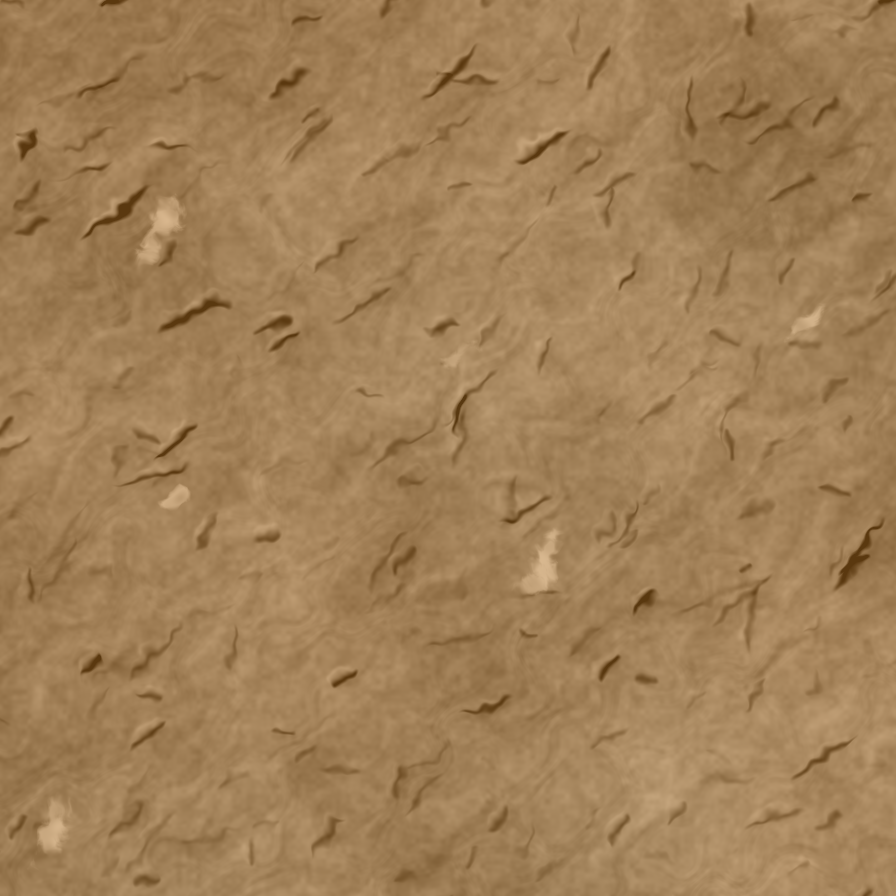
Write a WebGL 2 fragment shader that draws this texture.

```glsl
#version 300 es
precision highp float;
// Weathered brown clay with slanted cracks, shaded scarps and pale chips.

uniform vec2 u_resolution;
out vec4 fragColor;

vec2 hash2(vec2 p) {
    vec3 q = fract(p.xyx * vec3(0.1031, 0.1030, 0.0973));
    q += dot(q, q.yzx + 33.33);
    return fract((q.xx + q.yz) * q.zy);
}

float noise(vec2 p) {
    vec2 i = floor(p), f = fract(p);
    f = f * f * (3.0 - 2.0 * f);
    return mix(mix(hash2(i).x, hash2(i + vec2(1, 0)).x, f.x),
               mix(hash2(i + vec2(0, 1)).x, hash2(i + vec2(1, 1)).x, f.x), f.y);
}

float fbm(vec2 p) {
    float sum = 0.0, gain = 0.5;
    for (int i = 0; i < 4; i++) {
        sum += gain * noise(p);
        p = mat2(1.6, 1.2, -1.2, 1.6) * p + 17.3;
        gain *= 0.5;
    }
    return sum / 0.9375;
}

vec2 rotateInto(vec2 d, float angle) {
    float c = cos(angle), s = sin(angle);
    return vec2(c * d.x + s * d.y, c * d.y - s * d.x);
}

// Tone change from tapered cracks, one per grid cell.
float cracks(vec2 p, float cells, float reach, float width, float spread, float seed) {
    float dark = 0.0, shade = 0.0, lip = 0.0;
    float ragged = 0.3 + 1.4 * noise(p * 75.0 + seed);
    vec2 home = floor(p * cells);
    for (int y = -1; y <= 1; y++)
    for (int x = -1; x <= 1; x++) {
        vec2 id = home + vec2(x, y) + seed;
        vec2 shape = hash2(id + 31.7), look = hash2(id + 73.1);
        vec2 center = (id - seed + hash2(id)) / cells;
        vec2 q = rotateInto(p - center, 0.72 + spread * (shape.x - 0.55));
        float halfLength = reach * mix(0.35, 1.0, shape.y * shape.y);
        float u = q.x / halfLength;
        float taper = max(1.0 - u * u, 0.0);
        q.y += (look.y - 0.5) * halfLength * 0.5 * u * abs(u);
        float w = width * (0.25 + 0.75 * taper) * ragged;
        float strength = mix(0.12, 1.0, look.x) * smoothstep(0.0, 0.6, taper);
        float core = 1.0 - smoothstep(0.0, w + 0.002, abs(q.y));
        dark = max(dark, strength * core);
        float below = 1.0 - smoothstep(-0.003, 0.005, q.y);
        shade = max(shade, strength * taper * below * exp(-abs(q.y) / 0.012));
        float offset = (q.y - w - 0.005) / 0.0032;
        lip = max(lip, strength * taper * exp(-offset * offset));
    }
    return 0.075 * lip * ragged - 0.07 * shade - 0.30 * dark;
}

// Coverage of sparse, ragged pale chips.
float chips(vec2 p) {
    float cover = 0.0, edge = 2.2 * (fbm(p * 55.0) - 0.5);
    vec2 home = floor(p * 5.0);
    for (int y = -1; y <= 1; y++)
    for (int x = -1; x <= 1; x++) {
        vec2 id = home + vec2(x, y) + 211.0;
        vec2 shape = hash2(id + 9.4);
        vec2 center = (id - 211.0 + hash2(id)) / 5.0;
        vec2 q = rotateInto(p - center, 0.6 + 0.7 * shape.y);
        float size = mix(0.011, 0.026, shape.y);
        float d = length(q * vec2(0.65, 1.5)) / size + edge;
        cover = max(cover, step(shape.x, 0.42) * (1.0 - smoothstep(0.3, 1.2, d)));
    }
    return cover;
}

void main() {
    vec2 p = gl_FragCoord.xy / u_resolution.y;
    vec2 slope = rotateInto(p, 0.75) + 3.0;

    // Jagged displacement breaks up the crack lines.
    vec2 bend = vec2(noise(slope * 24.0), noise(slope * 24.0 + 51.0)) - 0.5;
    vec2 jag = vec2(noise(slope * 85.0 + 13.0), noise(slope * 85.0 + 87.0)) - 0.5;
    vec2 warped = p + 0.016 * bend + 0.009 * jag;

    // Mottled ground and fine grain.
    float tone = 0.014 + 0.17 * (fbm(slope * 5.0 + 4.0) - 0.5);
    tone += 0.09 * (fbm(slope * vec2(17.0, 30.0) + 2.0 * bend) - 0.5);
    tone += 0.045 * (noise(slope * 100.0) - 0.5) + 0.040 * (noise(p * 180.0) - 0.5);

    // Slanted relief lit from one side.
    vec2 ridge = slope * vec2(15.0, 32.0) + 1.5 * bend + 40.0;
    float relief = fbm(ridge) - fbm(ridge + vec2(0.05, 0.28));
    tone += 0.16 * relief;

    // Short strong cracks, faint small ones and a few long scarps.
    tone += cracks(warped, 8.0, 0.055, 0.0052, 0.9, 101.0);
    tone += 0.55 * cracks(warped + 0.037, 11.0, 0.040, 0.0050, 1.7, 307.0);
    float broken = smoothstep(0.25, 0.6, noise(slope * 18.0 + 5.0));
    tone += 0.85 * broken * cracks(warped + 0.11, 4.0, 0.125, 0.0040, 1.1, 503.0);

    float paleTone = 0.19 + 0.14 * (noise(slope * 80.0) - 0.5);
    tone = mix(tone, paleTone, 0.9 * chips(warped));

    float warmth = 0.03 * (fbm(p * 3.0 + 29.0) - 0.5);
    vec3 clay = vec3(0.62, 0.49, 0.33) + max(tone, -0.27) + warmth * vec3(0.6, -0.2, -0.5);
    fragColor = vec4(clay, 1.0);
}
```
